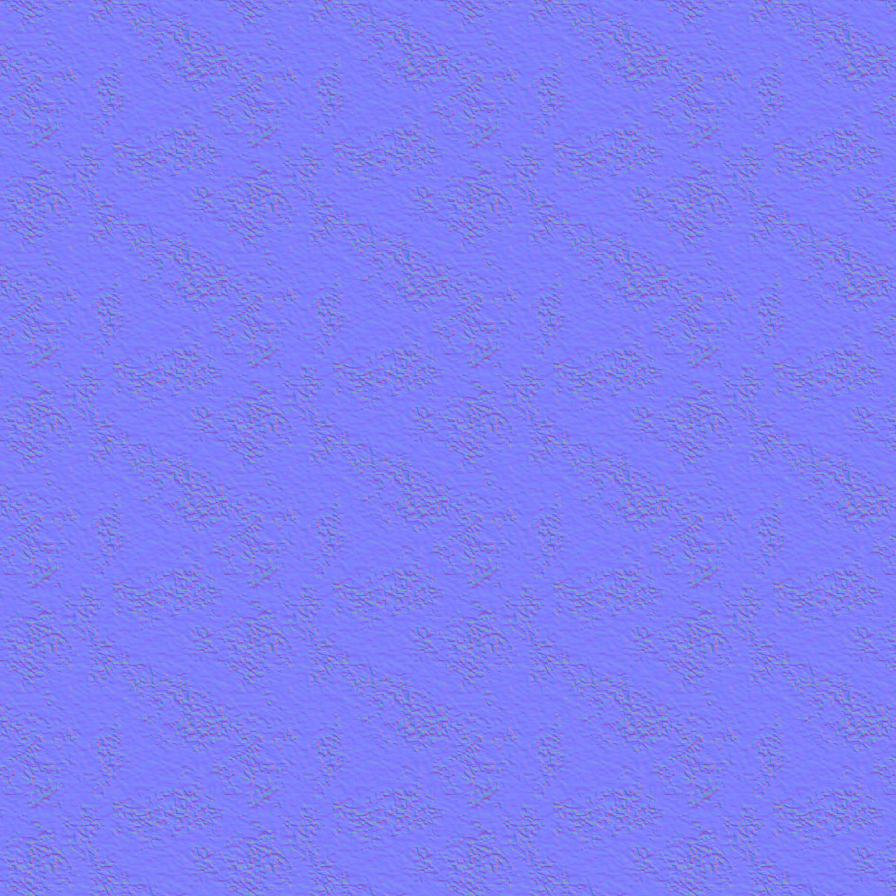
Write a Shadertoy shader that draws this texture map.

```glsl
// Tangent-space normal map of worn plaster, repeated over the canvas.
// A periodic height field (grain, flaked patches, short ridges) is
// differentiated; averaging of tiny facets softens its sideways tilt.

const float REPEATS = 4.07;         // tiles across and down
const float SAMPLE_STEP = 0.003;    // slope sampling distance, in tiles
const float GRAIN_HEIGHT = 0.0078;
const float SWELL_HEIGHT = 0.0045;
const float FLAKE_HEIGHT = 0.0088;
const float RIDGE_HEIGHT = 0.009;
const float RIDGE_WIDTH = 0.008;
const float WARP = 0.016;           // bends the noise lattice
const float MIN_WEAR = 0.09;        // flaking left outside the patches
const float TILT_SMOOTH = 0.23;     // sideways tilt kept on smooth plaster
const float TILT_WORN = 0.36;       // and in worn patches

// Worn patches: centre, radii
const int PATCHES = 12;
const vec4 PATCH[PATCHES] = vec4[](
    vec4(0.17, 0.04, 0.22, 0.17), vec4(0.38, 0.20, 0.12, 0.13),
    vec4(0.64, 0.26, 0.12, 0.11), vec4(0.93, 0.10, 0.07, 0.14),
    vec4(0.82, 0.34, 0.17, 0.12), vec4(0.97, 0.70, 0.23, 0.11),
    vec4(0.82, 0.85, 0.13, 0.10), vec4(0.48, 0.54, 0.07, 0.14),
    vec4(0.17, 0.47, 0.18, 0.13), vec4(0.48, 0.01, 0.09, 0.11),
    vec4(0.19, 0.64, 0.13, 0.08), vec4(0.62, 0.90, 0.10, 0.08));

// Raised trowel marks: start, extent
const int RIDGES = 4;
const vec4 RIDGE[RIDGES] = vec4[](
    vec4(0.90, 0.65, 0.12, 0.08), vec4(0.93, 0.70, 0.09, 0.03),
    vec4(0.17, 0.355, 0.08, 0.065), vec4(0.14, 0.61, 0.04, 0.045));

// Integer hash of a lattice point, 0 to 1
float hash(vec2 cell, uint seed) {
    uvec2 q = uvec2(cell);
    uint h = q.x * 73856093u ^ q.y * 19349663u ^ seed * 83492791u;
    h = (h ^ (h >> 16)) * 0x7feb352du;
    h = (h ^ (h >> 15)) * 0x846ca68bu;
    h ^= h >> 16;
    return float(h >> 8) / 16777216.0;
}

// Value noise with a period of one tile
float tileNoise(vec2 p, vec2 cells, uint seed) {
    vec2 g = p * cells;
    vec2 i = floor(g);
    vec2 f = g - i;
    f = f * f * f * (f * (f * 6.0 - 15.0) + 10.0);
    vec2 lo = mod(i, cells);
    vec2 hi = mod(i + 1.0, cells);
    float bottom = mix(hash(lo, seed), hash(vec2(hi.x, lo.y), seed), f.x);
    float top = mix(hash(vec2(lo.x, hi.y), seed), hash(hi, seed), f.x);
    return mix(bottom, top, f.y);
}

// Shortest offset between two points on the repeating tile
vec2 wrapped(vec2 d) {
    return fract(d + 0.5) - 0.5;
}

// Amount of flaking: soft patches broken up by noise
float wearMask(vec2 p) {
    float field = -0.6;
    for (int i = 0; i < PATCHES; i++) {
        vec2 d = wrapped(p - PATCH[i].xy) / PATCH[i].zw;
        field = max(field, 1.0 - length(d));
    }
    float breakup = 0.30 * tileNoise(p, vec2(9.0, 11.0), 1u)
                  + 0.35 * tileNoise(p, vec2(19.0, 23.0), 2u)
                  + 0.35 * tileNoise(p, vec2(37.0, 41.0), 3u);
    float wear = smoothstep(-0.4, 0.75, field + (breakup - 0.5) * 2.8);
    return mix(MIN_WEAR, 1.0, wear);
}

// Raised strokes
float ridges(vec2 p) {
    float h = 0.0;
    for (int i = 0; i < RIDGES; i++) {
        vec2 d = wrapped(p - RIDGE[i].xy);
        vec2 extent = RIDGE[i].zw;
        float along = clamp(dot(d, extent) / dot(extent, extent), 0.0, 1.0);
        float r = length(d - extent * along) / RIDGE_WIDTH;
        h = max(h, exp(-r * r));
    }
    return h;
}

float height(vec2 p, float wear) {
    float grain = 0.6 * tileNoise(p, vec2(58.0, 84.0), 5u)
                + 0.6 * tileNoise(p, vec2(37.0, 59.0), 6u);
    float swell = tileNoise(p, vec2(17.0, 25.0), 7u);
    float flake = 0.5 * tileNoise(p, vec2(73.0, 89.0), 8u)
                + 0.5 * tileNoise(p, vec2(53.0, 67.0), 9u);
    flake = smoothstep(0.40, 0.65, flake);
    return GRAIN_HEIGHT * grain + SWELL_HEIGHT * swell
         + FLAKE_HEIGHT * wear * flake + RIDGE_HEIGHT * ridges(p);
}

void mainImage(out vec4 fragColor, in vec2 fragCoord) {
    // Tiles start at the top left corner
    vec2 p = fract((fragCoord / iResolution.xy - vec2(0.0, 1.0)) * REPEATS);
    float wear = wearMask(p);
    p += WARP * (vec2(tileNoise(p, vec2(11.0), 10u),
                      tileNoise(p, vec2(13.0), 11u)) - 0.5);

    // Slope by central differences
    vec2 e = vec2(SAMPLE_STEP, 0.0);
    vec2 slope = vec2(height(p + e.xy, wear) - height(p - e.xy, wear),
                      height(p + e.yx, wear) - height(p - e.yx, wear));
    vec3 normal = normalize(vec3(-slope / (2.0 * SAMPLE_STEP), 1.0));
    normal.xy *= mix(TILT_SMOOTH, TILT_WORN, wear);
    fragColor = vec4(normal * 0.5 + 0.5, 1.0);
}
```
